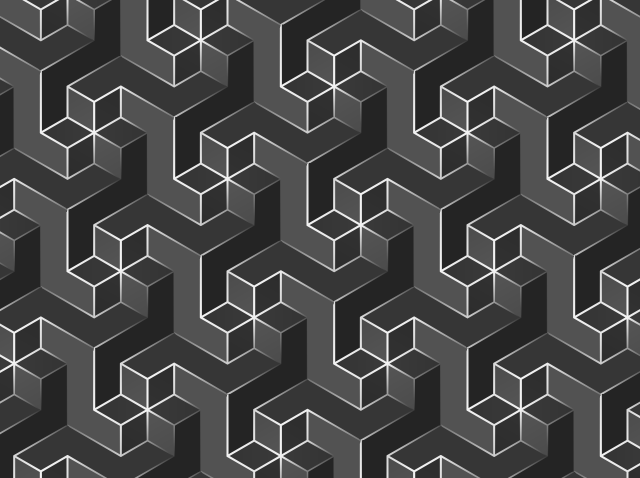
This pattern is drawn by a WebGL 1 fragment shader. Its source:

```glsl
precision highp float;

uniform vec2 u_resolution;

// Lengths are in edge units; EDGE is one edge as a share of the canvas width.
const float EDGE = 0.04811;
const vec2 STAR_ORIGIN = vec2(0.5638, 0.3952);
const vec2 STEP_A = vec2(4.330127, -1.5);
const vec2 STEP_B = vec2(0.866025, -4.5);

const vec3 FACE_TONES = vec3(0.21, 0.32, 0.14);       // top, left, right
const vec3 STAR_TONES = vec3(0.215, 0.315, 0.185);
const float STAR_SHADE = 0.12;
const float LINE_MIN = 0.016;
const float LINE_GAIN = 0.019;

// Rim light at the vertices, clockwise from the top.
const float CENTRE_LIGHT = 0.95;
const vec3 NOTCH_LIGHT_RIGHT = vec3(0.95, 0.85, 0.50);
const vec3 NOTCH_LIGHT_LEFT = vec3(0.60, 0.90, 0.90);
const vec3 TIP_LIGHT_RIGHT = vec3(0.92, 0.32, 0.22);
const vec3 TIP_LIGHT_LEFT = vec3(0.80, 0.95, 0.85);
const vec3 ARM_LIGHT_RIGHT = vec3(0.45, 0.28, 0.78);
const vec3 ARM_LIGHT_LEFT = vec3(0.45, 0.88, 0.32);

float cross2(vec2 a, vec2 b) { return a.x * b.y - a.y * b.x; }

vec2 spoke(float k) {
  float angle = radians(90.0 - 60.0 * k);
  return vec2(cos(angle), sin(angle));
}

float pick3(vec3 v, float k) {
  k = mod(k + 0.5, 3.0);
  return k < 1.0 ? v.x : (k < 2.0 ? v.y : v.z);
}

float pick6(vec3 right, vec3 left, float k) {
  k = mod(k + 0.5, 6.0);
  return k < 3.0 ? pick3(right, floor(k)) : pick3(left, floor(k));
}

// Offset from the nearest star centre.
vec2 foldToStar(vec2 p) {
  vec2 cell = floor(vec2(cross2(p, STEP_B), cross2(STEP_A, p)) / cross2(STEP_A, STEP_B));
  vec2 nearest = vec2(100.0);
  for (int i = 0; i < 2; i++) {
    for (int j = 0; j < 2; j++) {
      vec2 corner = cell + vec2(float(i), float(j));
      vec2 offset = p - corner.x * STEP_A - corner.y * STEP_B;
      if (dot(offset, offset) < dot(nearest, nearest)) nearest = offset;
    }
  }
  return nearest;
}

// Skewed coordinates between spokes k and k + 1.
vec2 skewed(vec2 p, float k) {
  vec2 u = spoke(k), v = spoke(k + 1.0);
  return vec2(cross2(p, v), cross2(u, p)) / cross2(u, v);
}

float faceTone(vec2 p) {
  float tone = FACE_TONES.x;
  for (int i = 0; i < 6; i++) {
    float k = float(i);
    vec2 q = skewed(p, k);
    vec2 before = skewed(p, k - 1.0);
    float outside = q.x + q.y;
    if (outside > 2.0) {
      // strip swept along by the previous arm
      if (before.x + before.y < 2.0) tone = pick3(FACE_TONES, k);
    } else if (min(q.x, q.y) >= 0.0 && abs(p.x) + abs(p.y) < 4.0) {
      bool inStar = max(q.x, q.y) < 1.0;
      float shade = 1.0 + STAR_SHADE * (0.5 - 0.5 * outside);
      if (inStar) tone = pick3(STAR_TONES, k + 2.0) * shade;
      else {
        bool beyond = false;
        for (int j = 0; j < 6; j++) {
          vec2 side = skewed(p, float(j));
          if (side.x + side.y > 2.0) beyond = true;
        }
        if (!beyond) tone = pick3(FACE_TONES, q.x > q.y ? k : k + 1.0);
      }
    }
  }
  return tone;
}

// Lays a rim of fading brightness and width over a tone.
float rim(float tone, vec2 p, vec2 a, vec2 b, float lightA, float lightB, float blur) {
  vec2 ab = b - a;
  float t = clamp(dot(p - a, ab) / dot(ab, ab), 0.0, 1.0);
  float light = mix(lightA, lightB, t);
  float halfWidth = LINE_MIN + LINE_GAIN * light;
  float cover = 1.0 - smoothstep(halfWidth - blur, halfWidth + blur, length(p - a - ab * t));
  return max(tone, mix(tone, light, cover));
}

float pattern(vec2 p, float blur) {
  p = foldToStar(p);
  float base = faceTone(p), tone = base;
  for (int i = 0; i < 6; i++) {
    float k = float(i);
    vec2 u = spoke(k), v = spoke(k + 1.0), tip = u + v;
    float lightU = pick6(NOTCH_LIGHT_RIGHT, NOTCH_LIGHT_LEFT, k);
    float lightV = pick6(NOTCH_LIGHT_RIGHT, NOTCH_LIGHT_LEFT, k + 1.0);
    float lightTip = pick6(TIP_LIGHT_RIGHT, TIP_LIGHT_LEFT, k);
    float lightArm = pick6(ARM_LIGHT_RIGHT, ARM_LIGHT_LEFT, k);
    tone = max(tone, rim(base, p, vec2(0.0), u, CENTRE_LIGHT, lightU, blur));
    tone = max(tone, rim(base, p, u, tip, lightU, lightTip, blur));
    tone = max(tone, rim(base, p, v, tip, lightV, lightTip, blur));
    tone = max(tone, rim(base, p, tip, tip + 2.0 * (v - u), lightTip, lightArm, blur));
  }
  return tone;
}

void main() {
  float unitsPerPixel = 1.0 / (u_resolution.x * EDGE);
  vec2 origin = STAR_ORIGIN * u_resolution.x;
  float tone = 0.0;
  for (int i = 0; i < 4; i++) {
    vec2 jitter = vec2(mod(float(i), 2.0), floor(float(i) / 2.0)) * 0.5 - 0.25;
    tone += 0.25 * pattern((gl_FragCoord.xy + jitter - origin) * unitsPerPixel, 0.3 * unitsPerPixel);
  }
  gl_FragColor = vec4(vec3(tone), 1.0);
}
```
